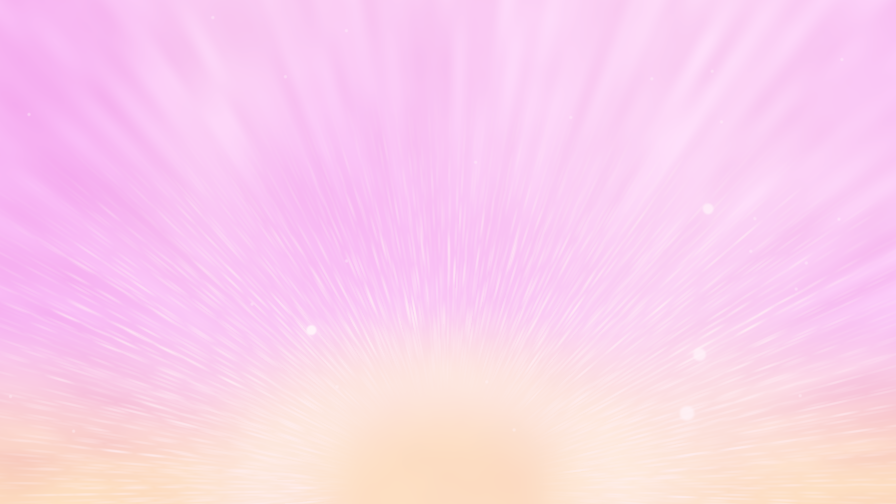
Write a Shadertoy shader that draws this background.

```glsl
// Draws a pastel pink sky with fine rays fanning out of a warm glow on the horizon.

#define PALE_PINK   vec3(0.988, 0.840, 0.962)
#define ORCHID      vec3(0.970, 0.705, 0.950)
#define ROSE        vec3(0.970, 0.765, 0.800)
#define PEACH       vec3(0.990, 0.862, 0.745)
#define CREAM       vec3(0.992, 0.905, 0.865)
#define RAY_ORIGIN  vec2(0.885, 0.03)
#define RAY_LAYERS  3
#define RAY_GAIN    0.42
#define CLOUD_GAIN  0.055
#define STREAK_GAIN 0.07
#define DUST_CELLS  11.0

float hash(vec2 p) {
    vec3 q = fract(vec3(p.xyx) * 0.1031);
    q += dot(q, q.yzx + 33.33);
    return fract((q.x + q.y) * q.z);
}

float noise(vec2 p) {
    vec2 i = floor(p), f = fract(p);
    f = f * f * (3.0 - 2.0 * f);
    return mix(mix(hash(i), hash(i + vec2(1, 0)), f.x),
               mix(hash(i + vec2(0, 1)), hash(i + vec2(1, 1)), f.x), f.y);
}

float fbm(vec2 p) {
    float sum = 0.0, gain = 0.5;
    for (int i = 0; i < 4; i++) {
        sum += gain * noise(p);
        p = mat2(1.6, 1.2, -1.2, 1.6) * p + 7.3;
        gain *= 0.5;
    }
    return sum;
}

// Soft elliptical patch, 1 at its centre
float patchAt(vec2 p, vec2 centre, vec2 size) {
    vec2 d = (p - centre) / size;
    return exp(-dot(d, d));
}

// Small disc with a faint halo
float orb(vec2 p, vec2 centre, float radius) {
    float d = length(p - centre);
    return 0.75 * smoothstep(radius * 1.25, radius * 0.65, d)
         + 0.2 * exp(-d * d / (radius * radius * 5.0));
}

vec3 sky(vec2 p) {
    float violet = 0.95 * patchAt(p, vec2(0.06, 0.62), vec2(0.36, 0.27))
                 + 0.70 * patchAt(p, vec2(0.02, 1.00), vec2(0.34, 0.26))
                 + 0.65 * patchAt(p, vec2(0.66, 0.56), vec2(0.24, 0.25))
                 + 0.50 * patchAt(p, vec2(0.98, 0.46), vec2(0.24, 0.20))
                 + 0.30 * patchAt(p, vec2(0.85, 0.85), vec2(0.35, 0.25))
                 + 0.55 * patchAt(p, vec2(1.80, 0.88), vec2(0.25, 0.28))
                 + 0.60 * patchAt(p, vec2(1.76, 0.42), vec2(0.28, 0.16))
                 + 0.50 * patchAt(p, vec2(0.10, 0.36), vec2(0.45, 0.14));
    violet -= 0.30 * patchAt(p, vec2(0.42, 0.76), vec2(0.13, 0.22));
    return mix(PALE_PINK, ORCHID, clamp(violet, 0.0, 1.0));
}

// Rose haze, peach ground light and a cream arch around the centre
vec3 horizon(vec3 col, vec2 p) {
    float side = smoothstep(0.45, 0.95, abs(p.x - RAY_ORIGIN.x));
    col = mix(col, ROSE, smoothstep(0.38, 0.13, p.y) * mix(0.45, 0.9, side));
    col = mix(col, PEACH, smoothstep(0.24, 0.01, p.y) * 0.95);
    float dome = length((p - vec2(RAY_ORIGIN.x, 0.0)) / vec2(1.45, 1.0));
    col = mix(col, CREAM, 0.9 * smoothstep(0.42, 0.24, dome));
    col = mix(col, PEACH, 0.85 * smoothstep(0.25, 0.08, dome));
    return mix(col, CREAM, 0.6 * patchAt(p, vec2(1.40, 0.16), vec2(0.20, 0.15)));
}

// Broken thin lines that radiate from the origin
float rays(float angle, float r) {
    float sum = 0.0;
    for (int i = 0; i < RAY_LAYERS; i++) {
        float layer = float(i), count = 26.0 + 11.0 * layer;
        float a = angle * count + layer * 0.37, id = floor(a);
        float offset = 0.6 * (hash(vec2(id + 90.0, layer)) - 0.5);
        float across = abs(fract(a) - 0.5 - offset) * r / count;
        float along = r * (9.0 + 3.0 * layer) + 8.0 * hash(vec2(id + 40.0, layer + 5.0));
        float dash = sin(3.14159 * fract(along));
        float glow = hash(vec2(id + 120.0, floor(along) + 17.0 * layer));
        sum += smoothstep(0.0038, 0.0005, across) * dash * glow;
    }
    float reach = 0.62 + 0.3 * smoothstep(0.4, 1.1, abs(angle));
    return sum * smoothstep(0.17, 0.34, r) * smoothstep(reach + 0.25, reach - 0.25, r);
}

// Sparse bright specks, one chance per cell
float dust(vec2 p) {
    vec2 cell = floor(p * DUST_CELLS);
    vec2 spot = 0.2 + 0.6 * vec2(hash(cell + 3.0), hash(cell + 51.0));
    float d = length(fract(p * DUST_CELLS) - spot) / DUST_CELLS;
    return step(0.88, hash(cell + 23.0)) * smoothstep(0.005, 0.001, d);
}

void mainImage(out vec4 fragColor, in vec2 fragCoord) {
    vec2 p = fragCoord / iResolution.y;
    p.x += 0.5 * (16.0 / 9.0 - iResolution.x / iResolution.y);
    vec2 d = p - RAY_ORIGIN;
    float r = length(d), angle = atan(d.x, d.y);

    // Background with soft mottling and radial brush marks
    vec3 col = horizon(sky(p), p);
    vec3 shade = vec3(0.25, 1.0, 0.45);
    col += shade * CLOUD_GAIN * (fbm(p * 5.0) - 0.47);
    float streak = noise(vec2(angle * 32.0 + 60.0, r * 6.0)) - 0.5;
    col += shade * STREAK_GAIN * streak * smoothstep(0.35, 0.9, r);

    // Rays and specks
    col = mix(col, vec3(1.0, 0.94, 0.96), clamp(RAY_GAIN * rays(angle, r), 0.0, 0.8));
    float light = 0.4 * dust(p);

    // A lone orb on the left, a bent column of orbs on the right
    light += orb(p, vec2(0.618, 0.345), 0.010);
    for (int i = 0; i < 3; i++) {
        float k = float(i);
        vec2 centre = vec2(1.363 + 0.029 * k - 0.004 * k * k, 0.18 + 0.1165 * pow(k, 1.8));
        light += 0.75 * orb(p, centre, 0.015 - 0.002 * k);
    }
    col = mix(col, vec3(1.0, 0.96, 0.98), clamp(light, 0.0, 0.9));
    fragColor = vec4(clamp(col, 0.0, 1.0), 1.0);
}
```
